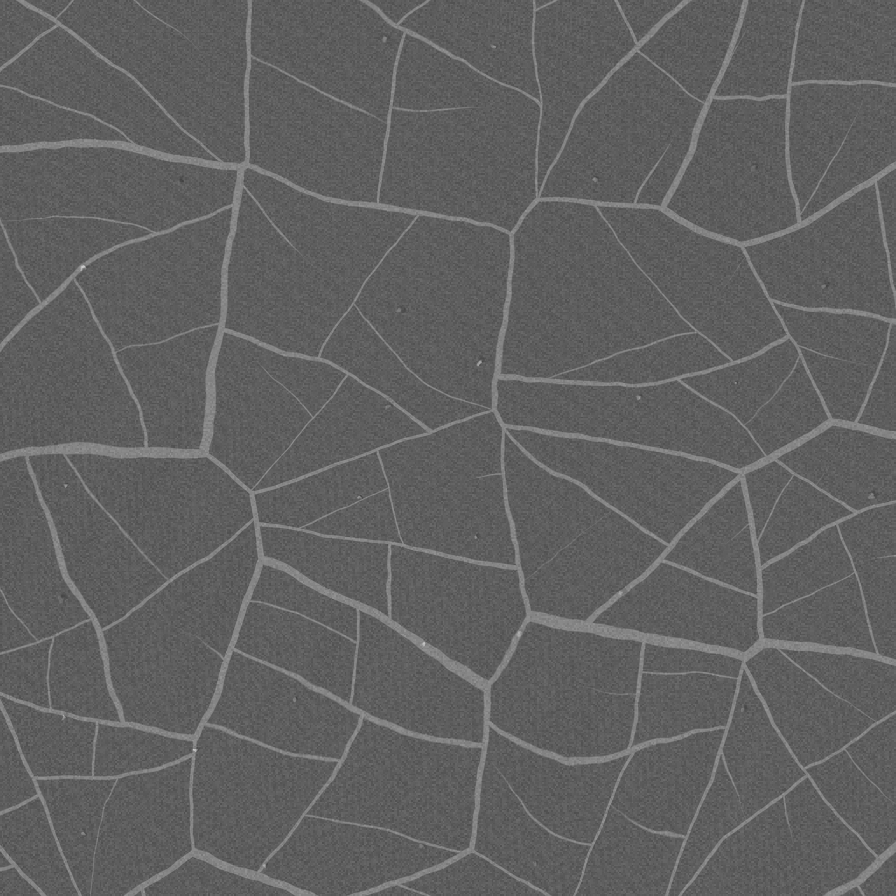
Give the GLSL for this texture, as a WebGL 1 fragment shader.

```glsl
precision highp float;
// Dry grey surface split by a branching network of pale cracks, with grain and small pits.
uniform vec2 u_resolution;

#define PLATES 3.6          // large plates across the canvas
#define MAIN_WIDTH 0.0036   // half width of the plate cracks
#define BRANCH_WIDTH 0.0025 // half width of the first branch
#define BRANCH_DECAY 0.66   // width ratio from one branch level to the next
#define BEND 2.4            // curvature of the branches
#define WARP 0.075          // large-scale waviness
#define GRAIN 0.056         // strength of the fine grain
#define GRAIN_CELLS 512.0   // grains across the canvas
#define PIT_CELLS 8.0       // grid of pits across the canvas
#define SURFACE vec3(0.367)
#define CRACK vec3(0.525)

float hash(vec2 p) {
  return fract(sin(dot(p, vec2(127.1, 311.7))) * 43758.5453);
}

vec2 hash2(vec2 p) {
  return vec2(hash(p), hash(p + 37.3));
}

float noise(vec2 p) {
  vec2 i = floor(p), f = fract(p);
  f = f * f * (3.0 - 2.0 * f);
  return mix(mix(hash(i), hash(i + vec2(1, 0)), f.x),
             mix(hash(i + vec2(0, 1)), hash(i + vec2(1, 1)), f.x), f.y);
}

vec2 wobble(vec2 p) {
  return vec2(noise(p), noise(p + 51.7)) - 0.5;
}

vec2 plateSite(vec2 cell) {
  return cell + 0.5 + 0.8 * (hash2(cell) - 0.5);
}

// Coverage of a line of half width w at distance d; hairlines fade out.
float stroke(float d, float w) {
  float soft = max(0.0009, 0.75 / u_resolution.y);
  return (1.0 - smoothstep(w - soft, w + soft, abs(d))) * min(1.0, w / soft);
}

// Recursive halving of one plate; each branch stops at its parent.
float branches(vec2 p, vec2 center, vec2 cell) {
  float key = hash(cell + 9.1);
  float angle = key * 6.2832;
  float width = BRANCH_WIDTH;
  float cover = 0.0;
  for (int i = 0; i < 3; i++) {
    vec2 normal = vec2(cos(angle), sin(angle));
    vec2 q = p - center;
    float along = dot(q, vec2(-normal.y, normal.x));
    float bend = (hash(vec2(key * 53.0, 4.0)) - 0.5) * BEND;
    float d = dot(q, normal) + bend * along * along;
    float w = width * (0.5 + noise(p * 6.0 + key * 40.0));
    // The finest branches often end inside the plate.
    if (i == 2) w *= smoothstep(0.4, 0.65, noise(p * 5.0 + key * 70.0));
    cover = max(cover, stroke(d, w));
    float side = d > 0.0 ? 1.0 : -1.0;
    center += normal * side * 0.25 / PLATES;
    key = hash(vec2(key * 91.0, side + 3.0));
    angle += 1.5708 + (key - 0.5) * 0.9;
    width *= BRANCH_DECAY;
  }
  return cover;
}

// Plate borders, each with its own width, plus the branches inside.
float cracks(vec2 p) {
  vec2 g = p * PLATES, base = floor(g);
  vec2 nearCell = base, nearSite = g;
  float best = 1e3;
  for (int y = -1; y <= 1; y++)
    for (int x = -1; x <= 1; x++) {
      vec2 cell = base + vec2(x, y);
      vec2 s = plateSite(cell);
      float d = dot(s - g, s - g);
      if (d < best) { best = d; nearCell = cell; nearSite = s; }
    }
  float cover = branches(p, nearSite / PLATES, nearCell);
  float widthNoise = 0.7 + 0.6 * noise(p * 7.0);
  for (int y = -2; y <= 2; y++)
    for (int x = -2; x <= 2; x++) {
      vec2 cell = nearCell + vec2(x, y);
      vec2 s = plateSite(cell);
      vec2 gap = s - nearSite;
      if (dot(gap, gap) > 1e-4) {
        float d = dot(0.5 * (s + nearSite) - g, normalize(gap)) / PLATES;
        float w = MAIN_WIDTH * (0.45 + 0.95 * hash(cell + nearCell + 0.7));
        cover = max(cover, stroke(d, w * widthNoise));
      }
    }
  return cover;
}

// Small pale chips, each with a dark rim on one side.
float pits(vec2 p) {
  vec2 cell = floor(p * PIT_CELLS);
  vec2 q = p - (cell + 0.2 + 0.6 * hash2(cell + 5.0)) / PIT_CELLS;
  q += 0.004 * wobble(p * 250.0);
  float present = step(0.5, hash(cell + 81.0));
  float bright = 0.04 + 0.22 * pow(hash(cell + 17.0), 2.0);
  float radius = mix(0.0022, 0.0042, hash(cell + 29.0));
  float chip = 1.0 - smoothstep(0.4 * radius, radius, length(q));
  float rim = 1.0 - smoothstep(0.5 * radius, 1.3 * radius, length(q - vec2(0.7, 0.5) * radius));
  return present * (bright * chip - 0.06 * rim * (1.0 - chip));
}

void main() {
  vec2 uv = gl_FragCoord.xy / min(u_resolution.x, u_resolution.y);
  vec2 p = uv + WARP * wobble(uv * 4.0 + 3.0)
         + 0.010 * wobble(uv * 17.0) + 0.0025 * wobble(uv * 70.0);
  vec3 color = mix(SURFACE, CRACK, cracks(p));
  vec2 grain = hash2(floor(uv * GRAIN_CELLS) + 0.5);
  color += pits(uv) + GRAIN * (grain.x + grain.y - 1.0);
  color += 0.008 * (noise(uv * 5.0) - 0.5);
  gl_FragColor = vec4(color, 1.0);
}
```
